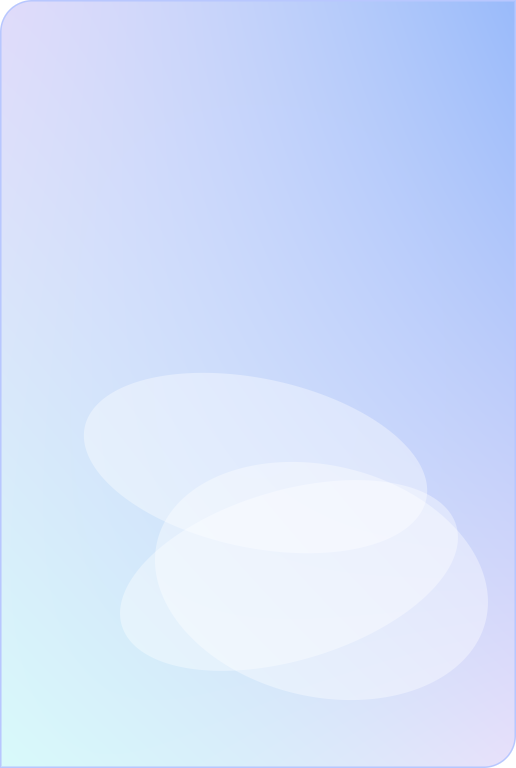
Give the GLSL for this background, as a WebGL 2 fragment shader.

```glsl
#version 300 es
precision highp float;
// A pastel card: a smooth two-way colour blend under three translucent ellipses,
// clipped to a frame with two opposite rounded corners and a hairline border.
// Lengths are in canvas heights, with the origin at the lower left.

#define CORNER_RADIUS 0.042
#define BORDER_WIDTH 0.002
#define BORDER_COLOR vec3(0.72, 0.78, 0.995)
#define PAGE_COLOR vec3(1.0)
#define VEIL_ALPHA 0.38
#define VEIL_COUNT 3

uniform vec2 u_resolution;
out vec4 fragColor;

// Veils: centre and radii, then tilt in radians
const vec4 VEIL_SHAPE[VEIL_COUNT] = vec4[](
  vec4(0.3327, 0.3971, 0.2272, 0.1100),
  vec4(0.4186, 0.2435, 0.2200, 0.1503),
  vec4(0.3763, 0.2507, 0.2272, 0.1103));
const float VEIL_TILT[VEIL_COUNT] = float[](-0.208, -0.238, 0.291);

// Parabola through a, m and b at t = 0, 0.5 and 1
vec3 quadratic(vec3 a, vec3 m, vec3 b, float t) {
  return a * (2.0 * t - 1.0) * (t - 1.0) + m * 4.0 * t * (1.0 - t) + b * t * (2.0 * t - 1.0);
}

// Colour field: three rows blended across, then upwards
vec3 backdrop(vec2 uv) {
  vec3 bottom = quadratic(vec3(0.85, 0.98, 0.98), vec3(0.855, 0.93, 0.98), vec3(0.91, 0.88, 0.98), uv.x);
  vec3 middle = quadratic(vec3(0.85, 0.91, 0.98), vec3(0.80, 0.86, 0.985), vec3(0.74, 0.80, 0.98), uv.x);
  vec3 top = quadratic(vec3(0.88, 0.86, 0.98), vec3(0.76, 0.82, 0.98), vec3(0.60, 0.73, 0.98), uv.x);
  return quadratic(bottom, middle, top, uv.y);
}

// Approximate signed distance to an ellipse; the small bias keeps its centre finite
float ellipseDistance(vec2 p, vec2 radii) {
  float k = length(p / radii);
  return (k - 1.0) * (k + 1e-4) / (length(p / (radii * radii)) + 1e-4);
}

// Box with only its upper left and lower right corners rounded
float frameDistance(vec2 p, vec2 halfSize) {
  float radius = p.x * p.y < 0.0 ? CORNER_RADIUS : 0.0;
  vec2 q = abs(p) - halfSize + radius;
  return length(max(q, 0.0)) + min(max(q.x, q.y), 0.0) - radius;
}

mat2 rotation(float angle) {
  float c = cos(angle), s = sin(angle);
  return mat2(c, -s, s, c);
}

// Antialiased coverage of the inside of a shape
float coverage(float dist, float pixel) {
  return clamp(0.5 - dist / pixel, 0.0, 1.0);
}

void main() {
  float pixel = 1.0 / u_resolution.y;
  vec2 p = gl_FragCoord.xy * pixel;
  vec2 halfSize = 0.5 * u_resolution * pixel;
  vec3 color = backdrop(gl_FragCoord.xy / u_resolution);

  // Overlapping white veils
  for (int i = 0; i < VEIL_COUNT; i++) {
    vec2 q = rotation(VEIL_TILT[i]) * (p - VEIL_SHAPE[i].xy);
    float inside = coverage(ellipseDistance(q, VEIL_SHAPE[i].zw), pixel);
    color = mix(color, vec3(1.0), VEIL_ALPHA * inside);
  }

  // Border and page outside the frame
  float frame = frameDistance(p - halfSize, halfSize);
  color = mix(BORDER_COLOR, color, coverage(frame + BORDER_WIDTH, pixel));
  color = mix(PAGE_COLOR, color, coverage(frame, pixel));
  fragColor = vec4(color, 1.0);
}
```
